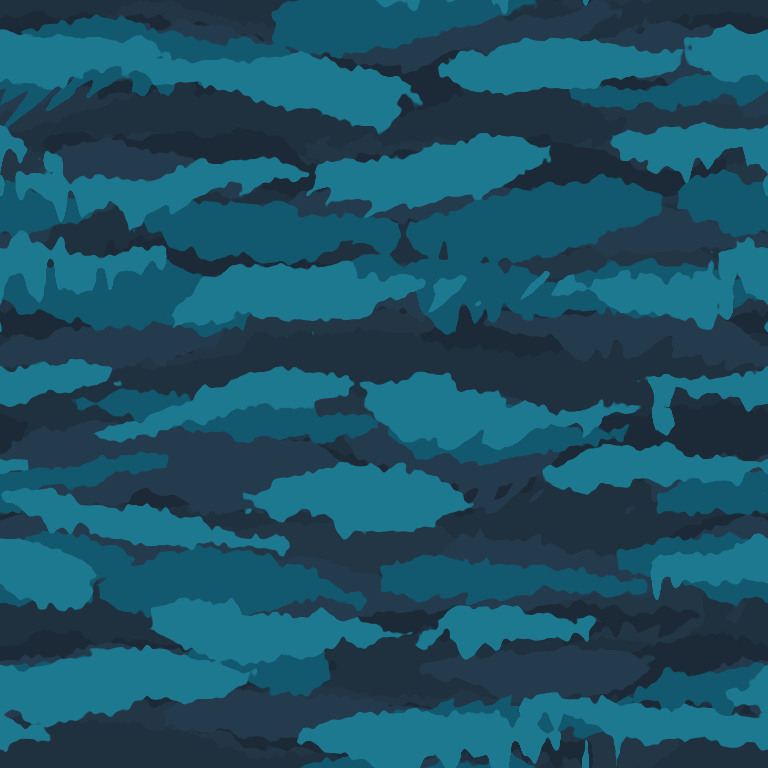
Write a WebGL 1 fragment shader that draws this pattern.

```glsl
precision highp float;
uniform vec2 u_resolution;

// Palette, from the ground up to the brightest paint
const vec3 NIGHT  = vec3(0.120, 0.190, 0.243);
const vec3 INK    = vec3(0.110, 0.162, 0.210);
const vec3 DUSK   = vec3(0.133, 0.210, 0.275);
const vec3 SLATE  = vec3(0.141, 0.230, 0.302);
const vec3 PETROL = vec3(0.070, 0.350, 0.435);
const vec3 TEAL   = vec3(0.115, 0.475, 0.565);

// Strokes: half length and half thickness in canvas units, whole grid counts
const vec2 WIDE_STROKE  = vec2(0.200, 0.040);
const vec2 MID_STROKE   = vec2(0.165, 0.034);
const vec2 TOP_STROKE   = vec2(0.160, 0.030);
const vec2 SPARSE_GRID  = vec2(3.0, 6.0);
const vec2 DENSE_GRID   = vec2(3.0, 7.0);
const float MAX_TILT    = 0.11;

// Edge character
const float WAVINESS    = 0.022;
const float GRAIN       = 0.0045;
const float LUMPS       = 0.007;
const float SHORT_TEETH = 0.004;
const float LONG_TEETH  = 0.032;

float hash(vec2 p, float seed) {
  vec3 q = fract(vec3(p.xyx + seed * 7.31) * vec3(0.1031, 0.1030, 0.0973));
  q += dot(q, q.yzx + 33.33);
  return fract((q.x + q.y) * q.z);
}

// Value noise in -1..1 that wraps on the unit square
float noise(vec2 uv, vec2 freq, float seed) {
  vec2 p = uv * freq;
  vec2 i = floor(p);
  vec2 f = p - i;
  f = f * f * (3.0 - 2.0 * f);
  vec2 a = mod(i, freq);
  vec2 b = mod(i + 1.0, freq);
  float low  = mix(hash(a, seed), hash(vec2(b.x, a.y), seed), f.x);
  float high = mix(hash(vec2(a.x, b.y), seed), hash(b, seed), f.x);
  return 2.0 * mix(low, high, f.y) - 1.0;
}

// Upright or slanted bristle marks, long only in some patches
float bristles(vec2 uv, float seed) {
  float upright = noise(uv, vec2(76.0, 13.0), seed + 1.0);
  float slanted = noise(vec2(uv.x - uv.y, uv.y), vec2(58.0, 11.0), seed + 2.0);
  float lean = smoothstep(-0.1, 0.1, noise(uv, vec2(3.0, 5.0), seed + 3.0));
  float patches = smoothstep(0.15, 0.6, noise(uv, vec2(5.0, 9.0), seed + 4.0));
  return mix(upright, slanted, lean) * mix(SHORT_TEETH, LONG_TEETH, patches);
}

// Lens with one heavy end; positive inside
float strokeDepth(vec2 d, vec2 halfSize, float peak) {
  float t = d.x / halfSize.x;
  float cap = 1.0 - smoothstep(0.75, 1.0, abs(t));
  float hump = 1.0 - smoothstep(0.15, 1.1, abs(t - peak));
  float width = halfSize.y * mix(0.5, 1.0, cap) * mix(0.42, 1.0, hump);
  return min(width - abs(d.y), (1.0 - abs(t)) * halfSize.x * 0.5);
}

// Coverage of one coat of scattered strokes
float coat(vec2 uv, vec2 grid, vec2 size, float seed) {
  float grain = GRAIN * noise(uv, vec2(120.0, 96.0), seed + 5.0)
              + LUMPS * noise(uv, vec2(38.0, 30.0), seed + 6.0);
  float teeth = bristles(uv, seed);
  vec2 p = uv;
  p.y += WAVINESS * noise(uv, vec2(6.0, 4.0), seed + 7.0)
       + 0.4 * WAVINESS * noise(uv, vec2(15.0, 9.0), seed + 8.0);
  vec2 cell = floor(p * grid);
  float depth = -1.0;
  for (int j = -1; j <= 1; j++) {
    for (int i = -1; i <= 1; i++) {
      vec2 id = cell + vec2(float(i), float(j));
      vec2 key = mod(id, grid);
      float rowShift = hash(vec2(17.0, key.y), seed) - 0.5;
      vec2 jitter = vec2(hash(key, seed + 9.0), hash(key, seed + 10.0)) - 0.5;
      vec2 center = (id + 0.5 + vec2(rowShift, 0.0) + jitter * vec2(0.4, 0.6)) / grid;
      vec2 scale = vec2(hash(key, seed + 11.0), hash(key, seed + 12.0));
      vec2 halfSize = size * mix(vec2(0.68, 0.7), vec2(1.25, 1.3), scale);
      vec2 d = p - center;
      d.y -= d.x * MAX_TILT * (2.0 * hash(key, seed + 13.0) - 1.0);
      float peak = 1.2 * hash(key, seed + 14.0) - 0.6;
      float rag = grain + teeth * mix(1.0, 0.3, smoothstep(-0.01, 0.01, d.y));
      depth = max(depth, strokeDepth(d, halfSize, peak) + rag);
    }
  }
  float soft = 0.8 / min(u_resolution.x, u_resolution.y);
  return smoothstep(-soft, soft, depth);
}

void main() {
  vec2 uv = gl_FragCoord.xy / u_resolution;
  vec3 color = NIGHT;
  color = mix(color, DUSK,   coat(uv, SPARSE_GRID, WIDE_STROKE, 21.0));
  color = mix(color, INK,    coat(uv, SPARSE_GRID, WIDE_STROKE, 47.0));
  color = mix(color, SLATE,  coat(uv, SPARSE_GRID, WIDE_STROKE, 83.0));
  color = mix(color, PETROL, coat(uv, SPARSE_GRID, MID_STROKE, 118.0));
  color = mix(color, TEAL,   coat(uv, DENSE_GRID, TOP_STROKE, 152.0));
  gl_FragColor = vec4(color, 1.0);
}
```
